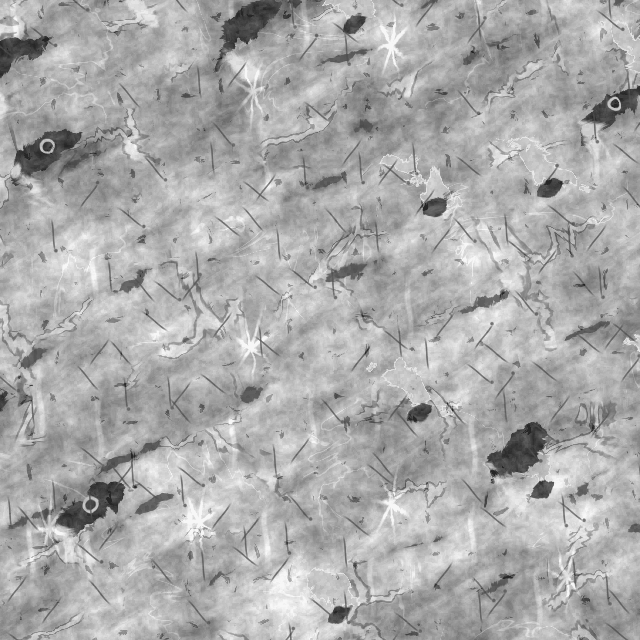
Reproduce this texture procedurally as a Shadertoy shader.

```glsl
vec2 hash2(vec2 p) {
    return fract(sin(vec2(dot(p, vec2(127.1, 311.7)), dot(p, vec2(269.5, 183.3)))) * 43758.5);
}

// Coordinates whose x axis points along the given angle
vec2 turn(vec2 p, float angle) {
    float c = cos(angle), s = sin(angle);
    return vec2(c * p.x + s * p.y, c * p.y - s * p.x);
}

// Cellular noise: offset from nearest seed, cell id, border distance
vec4 cells(vec2 p) {
    vec2 base = floor(p), offset = vec2(0.0);
    float near = 9.0, second = 9.0, id = 0.0;
    for (int y = -1; y <= 1; y++)
    for (int x = -1; x <= 1; x++) {
        vec2 cell = base + vec2(x, y);
        vec2 d = p - cell - 0.2 - 0.6 * hash2(cell);
        float dist = length(d);
        if (dist < near) {
            second = near;
            near = dist;
            offset = d;
            id = hash2(cell + 31.3).x;
        } else second = min(second, dist);
    }
    return vec4(offset, id, second - near);
}

// Layered, folded sines
float turbulence(vec2 p) {
    float sum = 0.0, amp = 0.5;
    for (int i = 0; i < 6; i++) {
        p = mat2(0.8, 0.6, -0.6, 0.8) * p * 1.8 + 1.7;
        p += 0.5 * sin(p.yx * 1.3);
        sum += amp * sin(p.x) * cos(p.y);
        amp *= 0.6;
    }
    return sum;
}

// Positive inside a pointed lens
float lens(vec2 p, float halfLength, float halfWidth) {
    return 1.0 - p.x * p.x / (halfLength * halfLength) - abs(p.y) / halfWidth;
}

float fade(float inner, float outer, float x) {
    return 1.0 - smoothstep(inner, outer, x);
}

// Keeps a share of the cells and hides their borders
float present(vec4 cell, float share) {
    return step(cell.z, share) * smoothstep(0.0, 0.08, cell.w);
}

void mainImage(out vec4 fragColor, in vec2 fragCoord) {
    vec2 uv = fragCoord / iResolution.y;
    vec2 warp = vec2(turbulence(uv * 8.0), turbulence(uv * 8.0 + 7.0));
    float rough = turbulence(uv * 30.0 + 5.0);
    float fine = turbulence(uv * 60.0);

    // Cloudy diagonal slabs
    vec4 slab = cells(turn(uv + 0.05 * warp, 0.5) * vec2(4.0, 8.0));
    float tone = 0.695 + 0.19 * (slab.z - 0.5) * smoothstep(0.0, 0.25, slab.w);
    tone += 0.15 * turbulence(turn(uv, 0.55) * vec2(12.0, 28.0));
    tone += 0.08 * turbulence(uv * 5.0 + 2.0) + 0.09 * fine;

    // Pale veins with dark hairlines on slab borders
    float veined = smoothstep(0.0, 0.25, turbulence(uv * 9.0 + 3.0));
    tone += 0.1 * veined * fade(0.03, 0.14, slab.w);
    tone -= 0.22 * veined * fade(0.01, 0.035, abs(slab.w - 0.08));
    float curl = abs(turbulence(uv * 7.0 + 20.0));
    tone += 0.1 * fade(0.005, 0.035, curl) * smoothstep(-0.1, 0.2, warp.x);

    // Soft vertical streaks
    vec4 streak = cells(uv * vec2(9.0, 4.5) + 41.0);
    vec2 q = streak.xy / vec2(9.0, 4.5);
    tone += 0.11 * present(streak, 0.5) * fade(0.02, 0.065, abs(q.y))
          * fade(0.002, 0.006, abs(q.x + 0.003 * sin(q.y * 60.0)));

    // Ragged dark cracks
    vec4 crack = cells(turn(uv + 0.02 * warp, 0.45) * vec2(5.0, 9.0) + 63.0);
    q = crack.xy / vec2(5.0, 9.0);
    float split = lens(q, 0.045, 0.009) + 1.3 * rough;
    tone -= 0.1 * present(crack, 0.45) * smoothstep(-1.2, 0.3, split);
    tone = mix(tone, 0.3, 0.8 * present(crack, 0.45) * smoothstep(0.25, 0.65, split));

    // Pale flakes with bright rims and dark notches
    vec4 flake = cells(turn(uv, -0.55) * vec2(4.0, 5.0) + 11.0);
    q = flake.xy / vec2(4.0, 5.0);
    float shell = lens(q, 0.065, 0.02) + 1.4 * rough;
    float kept = present(flake, 0.5);
    tone = mix(tone, 0.77 + 0.06 * fine, kept * smoothstep(0.0, 0.15, shell));
    tone = mix(tone, 0.92, 0.8 * kept * fade(0.03, 0.16, abs(shell - 0.06)));
    float notch = lens(turn(q - vec2(0.035, -0.025), 1.1), 0.024, 0.013) + 0.6 * rough;
    tone = mix(tone, 0.3 + 0.15 * fine, kept * smoothstep(0.0, 0.25, notch));

    // Dark inclusions with shadow, ring and white splash
    vec4 stone = cells(turn(uv + 0.012 * warp, 0.68) * vec2(3.0, 5.0) + 5.0);
    q = stone.xy / vec2(3.0, 5.0);
    kept = present(stone, 0.48);
    float body = lens(q + vec2(0.0, 3.0 * q.x * q.x), 0.08, 0.025) + 0.7 * rough;
    tone -= 0.07 * kept * smoothstep(-1.5, 0.0, body);
    tone = mix(tone, 0.26 + 0.12 * fine, kept * smoothstep(0.0, 0.13, body));
    float ring = abs(length(q - vec2(0.012, 0.0)) - 0.01);
    tone = mix(tone, 0.76, kept * step(stone.z, 0.25) * fade(0.001, 0.0035, ring));
    float splash = lens(turn(q + vec2(0.05, 0.036), -1.5), 0.045, 0.02) + 1.2 * rough;
    tone = mix(tone, 0.91, 0.85 * kept * smoothstep(-0.2, 0.7, splash));

    // White jagged bursts
    vec4 burst = cells(uv * vec2(4.0, 3.0) + 23.0);
    q = burst.xy / vec2(4.0, 3.0) * vec2(1.8, 1.0) + 0.008 * rough;
    float radius = length(q) * (1.5 + sin(atan(q.y, q.x) * 7.0 + 20.0 * burst.z));
    tone += 0.24 * present(burst, 0.5) * fade(0.008, 0.035, radius);

    // Thin scratches, some ending in a pit
    for (int i = 0; i < 4; i++) {
        float k = float(i);
        float angle = i < 2 ? -0.6 - 0.2 * k : 2.4 * k - 6.2;
        vec4 scratch = cells(turn(uv, angle) * vec2(7.0, 14.0) + 17.0 * k);
        q = scratch.xy / vec2(7.0, 14.0);
        float line = fade(0.0003, 0.0022, abs(q.y + 0.0015 * sin(q.x * 80.0)));
        line *= fade(0.014, 0.03, abs(q.x));
        float pit = fade(0.0015, 0.004, length(q - vec2(0.024, 0.0))) * step(scratch.z, 0.15);
        tone = mix(tone, 0.32, 0.75 * present(scratch, 0.38) * max(line, pit));
    }

    // Pits and grain
    tone -= 0.25 * smoothstep(0.55, 0.75, turbulence(uv * 45.0 + 9.0));
    tone += 0.06 * (cells(uv * 190.0).z - 0.5);
    fragColor = vec4(vec3(clamp(tone, 0.15, 0.97)), 1.0);
}
```
